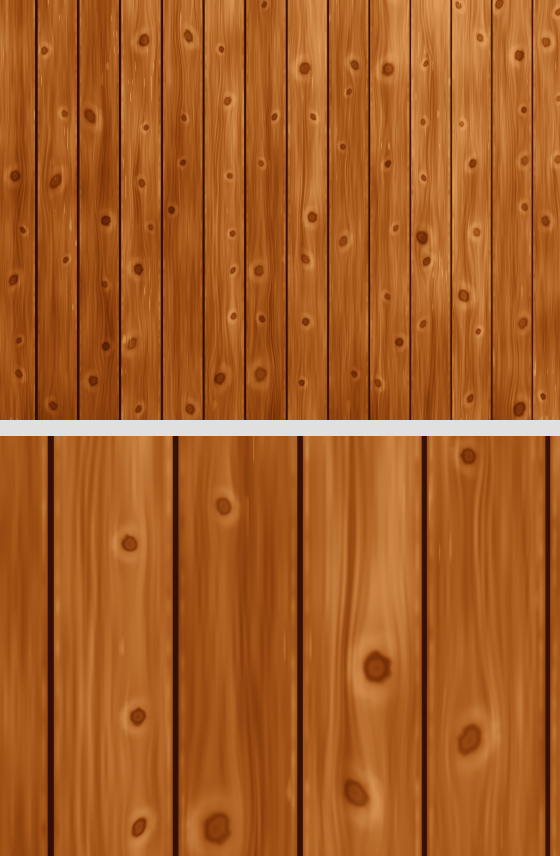
Top: the whole. Bottom: its middle third, enlarged.
Reproduce this texture procedurally as a Shadertoy shader.

```glsl
// Wall of varnished vertical pine boards with dark joints, knots and grain.
// Each board draws its own tone, heartwood streak and knots from a sine hash;
// grain is stretched noise pushed aside by the knots, then toned by a wood ramp.

const float BOARDS_ACROSS = 13.38;  // canvas width in board widths
const float FIRST_JOINT = 0.065;    // leftmost joint, in canvas widths
const float KNOT_CELL = 1.35;       // board length holding at most one knot

float hash(vec2 p) {
    return fract(sin(dot(p, vec2(127.1, 311.7))) * 43758.5453);
}

float noise(vec2 p) {
    vec2 i = floor(p), f = fract(p);
    f = f * f * (3.0 - 2.0 * f);
    return mix(mix(hash(i), hash(i + vec2(1, 0)), f.x),
               mix(hash(i + vec2(0, 1)), hash(i + vec2(1, 1)), f.x), f.y);
}

// Wood colour from dark (0) to pale (1)
vec3 woodRamp(float t) {
    vec3 c = mix(vec3(0.30, 0.09, 0.02), vec3(0.50, 0.21, 0.03), clamp(t / 0.35, 0.0, 1.0));
    c = mix(c, vec3(0.62, 0.31, 0.08), clamp((t - 0.35) / 0.21, 0.0, 1.0));
    c = mix(c, vec3(0.71, 0.41, 0.16), clamp((t - 0.56) / 0.16, 0.0, 1.0));
    c = mix(c, vec3(0.78, 0.50, 0.25), clamp((t - 0.72) / 0.12, 0.0, 1.0));
    return mix(c, vec3(0.87, 0.60, 0.35), clamp((t - 0.84) / 0.16, 0.0, 1.0));
}

// Returns x: sideways push on the grain, y: tone change
vec2 knots(vec2 p, float board, float px) {
    vec2 result = vec2(0.0);
    float cell = floor(p.y / KNOT_CELL);
    for (float k = -1.0; k <= 1.0; k++) {
        vec2 id = vec2(board * 3.7 + 11.0, cell + k);
        if (hash(id) > 0.82) continue;
        float size = hash(id + 5.3);
        float radius = mix(0.055, 0.145, size * size);
        vec2 centre = vec2(mix(0.17, 0.83, hash(id + 1.7)),
                           (cell + k + mix(0.15, 0.85, hash(id + 2.9))) * KNOT_CELL);
        vec2 d = p - centre;
        d.y += d.x * (hash(id + 8.1) - 0.5) * 0.9;
        float r = length(d * vec2(1.0, 0.88)) / radius;
        r += 0.3 * (noise(d / radius * 1.6 + id) - 0.5);
        float soft = 0.12 + px / radius;
        float body = 1.0 - smoothstep(1.0 - soft, 1.0 + soft, r);
        float rim = exp(-pow((r - 0.85) / 0.28, 2.0));
        float heart = exp(-r * r * 5.0);
        float flow = exp(-dot(d * vec2(1.0, 0.45), d * vec2(1.0, 0.45)) / (radius * radius * 5.0));
        float side = sign(hash(id + 6.6) - 0.5);
        float glow = exp(-pow((r - 1.9) / 0.7, 2.0)) * (0.5 + 0.5 * side * d.x / (length(d) + 0.01));
        float strength = mix(0.55, 1.0, hash(id + 4.4));
        result.x -= d.x * flow * 0.8;
        result.y += 0.17 * glow - strength * (0.2 * body + 0.27 * rim + 0.16 * heart);
    }
    return result;
}

// Tone of the grain around a wandering heartwood streak
float grain(vec2 p, float board) {
    vec2 seed = vec2(board * 37.0, board * 13.0);
    float coarse = noise(vec2(p.x * 7.0, p.y * 0.45) + seed) - 0.5;
    float medium = noise(vec2(p.x * 17.0, p.y * 0.7) + seed) - 0.5;
    float fine = noise(vec2(p.x * 36.0, p.y * 2.2) + seed) - 0.5;
    float blotch = noise(p * vec2(1.6, 0.9) + seed) - 0.5;
    float wander = 0.3 * (noise(vec2(p.y * 0.5, board * 9.1)) - 0.5);
    float offset = p.x - mix(0.3, 0.7, hash(seed + 3.0)) - wander;
    float streak = exp(-pow(offset / 0.13, 2.0)) * noise(vec2(p.y * 0.35, board * 5.7));
    float rings = sin(80.0 * abs(offset) + 2.0 * p.y * hash(seed) + 5.0 * coarse);
    return 0.15 * coarse + 0.15 * medium + 0.13 * fine + 0.16 * blotch
         + 0.09 * streak * rings - 0.20 * streak * hash(seed + 7.0);
}

// Pale worn flecks along the grain
float flecks(vec2 p, float board) {
    float line = noise(vec2(p.x * 24.0 + board * 19.0, p.y * 2.6));
    float patchMask = noise(vec2(p.x * 2.0 + board * 7.0, p.y * 0.6));
    return smoothstep(0.82, 0.95, line) * smoothstep(0.55, 0.8, patchMask);
}

void mainImage(out vec4 fragColor, in vec2 fragCoord) {
    vec2 uv = fragCoord / iResolution.xy;
    float px = BOARDS_ACROSS / iResolution.x;

    // Boards grow slightly narrower toward the right
    float u = (uv.x - FIRST_JOINT) * BOARDS_ACROSS;
    float across = u + 0.000092 * u * u * u;
    float board = floor(across);
    vec2 p = vec2(fract(across), fragCoord.y * px);

    // Light falls from the upper right; each board has its own tone
    float light = 0.48 + 0.18 * uv.y + 0.14 * smoothstep(0.0, 0.85, uv.x);
    light += 0.13 * (hash(vec2(board, 4.2)) - 0.5);
    light += 0.10 * exp(-pow((uv.x - 0.78) / 0.09, 2.0)) * uv.y;

    // Wood surface
    vec2 knot = knots(p, board, px);
    float tone = light + grain(p + vec2(knot.x, 0.0), board) + knot.y;
    tone += 0.20 * flecks(p, board);

    // Rounded board edges with a broken highlight
    float edge = min(p.x, 1.0 - p.x);
    float glint = exp(-pow((edge - 0.055) / 0.02, 2.0)) * noise(vec2(p.y * 9.0, board * 3.0));
    tone += 0.16 * glint - 0.22 * exp(-edge / 0.03);
    vec3 color = woodRamp(tone);

    // Dark joints, thinner toward the lit side
    float halfWidth = mix(0.030, 0.014, uv.x);
    float joint = 1.0 - smoothstep(halfWidth - 0.5 * px, halfWidth + 0.5 * px, edge);
    color = mix(color, vec3(0.17, 0.045, 0.015), joint * mix(0.97, 0.85, uv.x));
    fragColor = vec4(color, 1.0);
}
```
